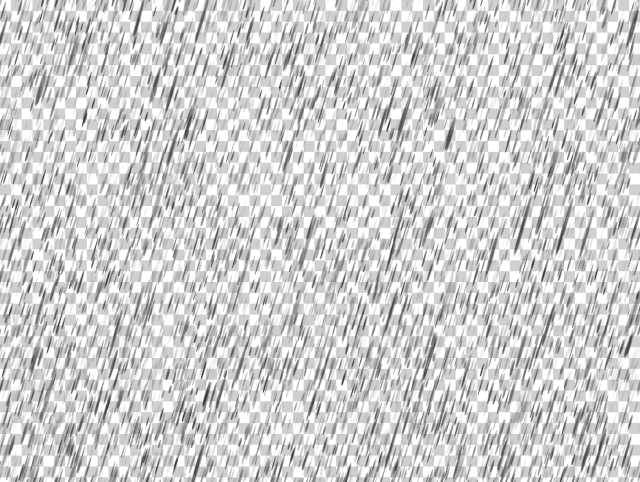
This texture is drawn by a WebGL 1 fragment shader. Its source:

```glsl
precision highp float;
// Slanted grey rain streaks, brushed in several sizes over a fine checkerboard.

uniform vec2 u_resolution;

const float PI = 3.14159265;
const float CHECKS_ACROSS = 59.0;            // squares per canvas width
const vec3 CHECK_LIGHT = vec3(1.0);
const vec3 CHECK_DARK = vec3(0.815);
const vec3 INK = vec3(0.2);
const vec2 RAIN_DIR = vec2(0.28, 0.96);      // leans right going up
const int LAYERS = 8;
const vec2 CELL_FINE = vec2(0.0085, 0.034);  // across, along the rain
const vec2 CELL_BROAD = vec2(0.032, 0.125);
const float WIDTH_FINE = 0.0013;             // half widths of a streak
const float WIDTH_BROAD = 0.0031;
const float DENSITY_FINE = 0.72;
const float DENSITY_BROAD = 0.36;
const float OPACITY_MIN = 0.07;
const float OPACITY_MAX = 0.95;

float hash(vec2 p) {
  return fract(sin(dot(p, vec2(127.1, 311.7))) * 43758.5453);
}

float noise(vec2 p) {
  vec2 i = floor(p);
  vec2 f = fract(p);
  f = f * f * (3.0 - 2.0 * f);
  float low = mix(hash(i), hash(i + vec2(1.0, 0.0)), f.x);
  float high = mix(hash(i + vec2(0.0, 1.0)), hash(i + vec2(1.0, 1.0)), f.x);
  return mix(low, high, f.y);
}

// Checkerboard with edges one pixel soft, anchored to the top left
float checker(vec2 p, float pixel) {
  vec2 wave = sin(PI * CHECKS_ACROSS * p) / (0.5 * PI * CHECKS_ACROSS * pixel);
  wave = clamp(wave, -1.0, 1.0);
  return 0.5 + 0.5 * wave.x * wave.y;
}

// Opacity of one layer: at most one tapered streak per cell
float streakLayer(vec2 q, float seed, float broad, float pixel) {
  vec2 cell = mix(CELL_FINE, CELL_BROAD, broad);
  q.x += seed * 0.377;
  float column = floor(q.x / cell.x);
  q.y += cell.y * hash(vec2(column, seed + 0.5));
  float row = floor(q.y / cell.y);
  vec2 id = vec2(column, row) + seed * 17.3;
  vec2 local = q - vec2(column, row) * cell;

  // Random size and a place that keeps the streak inside its cell
  float halfLength = 0.5 * cell.y * mix(0.4, 0.95, hash(id + 1.7));
  float halfWidth = mix(WIDTH_FINE, WIDTH_BROAD, broad) * mix(0.6, 1.25, hash(id + 4.1));
  float margin = halfWidth + pixel;
  vec2 centre = vec2(mix(margin, cell.x - margin, hash(id + 7.9)),
                     mix(halfLength, cell.y - halfLength, hash(id + 9.3)));
  vec2 d = local - centre;
  float along = d.y / halfLength;

  // Pointed ends, a soft rim and a heavier lower half
  float taper = max(1.0 - along * along, 0.0);
  float rim = halfWidth * sqrt(taper);
  float soft = 0.6 * pixel + 0.25 * halfWidth;
  float shape = 1.0 - smoothstep(rim - soft, rim + soft, abs(d.x));
  shape *= smoothstep(0.0, 0.45, taper) * mix(1.0, 0.65, smoothstep(-0.2, 1.0, along));

  // Gusts gather the streaks; the top of the canvas stays lighter
  vec2 place = (vec2(column, row) + 0.5) * cell;
  float gust = noise(place * vec2(19.0, 10.0) + 3.0);
  float height = clamp(place.y, 0.0, 0.75) / 0.75;
  float density = mix(DENSITY_FINE, DENSITY_BROAD, broad);
  density *= mix(0.65, 1.35, gust) * mix(1.1, 0.75, height);
  float present = step(hash(id + 12.6), density);
  float strength = pow(hash(id + 15.2), 1.7);
  strength *= mix(0.8, 1.1, gust);
  return present * shape * mix(OPACITY_MIN, OPACITY_MAX, min(strength, 1.0));
}

void main() {
  float pixel = 1.0 / u_resolution.x;
  vec2 p = gl_FragCoord.xy * pixel;
  float top = u_resolution.y * pixel;
  vec3 color = mix(CHECK_DARK, CHECK_LIGHT, checker(vec2(p.x, top - p.y), pixel));

  // Axes across and along the rain
  vec2 dir = normalize(RAIN_DIR);
  vec2 q = vec2(dot(p, vec2(dir.y, -dir.x)), dot(p, dir));
  float bristle = mix(0.68, 1.1, noise(q * vec2(620.0, 28.0)));

  // Fine layers first, broad ones last
  for (int i = 0; i < LAYERS; i++) {
    float t = float(i) / float(LAYERS - 1);
    float opacity = streakLayer(q, float(i) + 1.0, t * t, pixel);
    color = mix(color, INK, min(opacity * bristle, 1.0));
  }
  gl_FragColor = vec4(color, 1.0);
}
```
